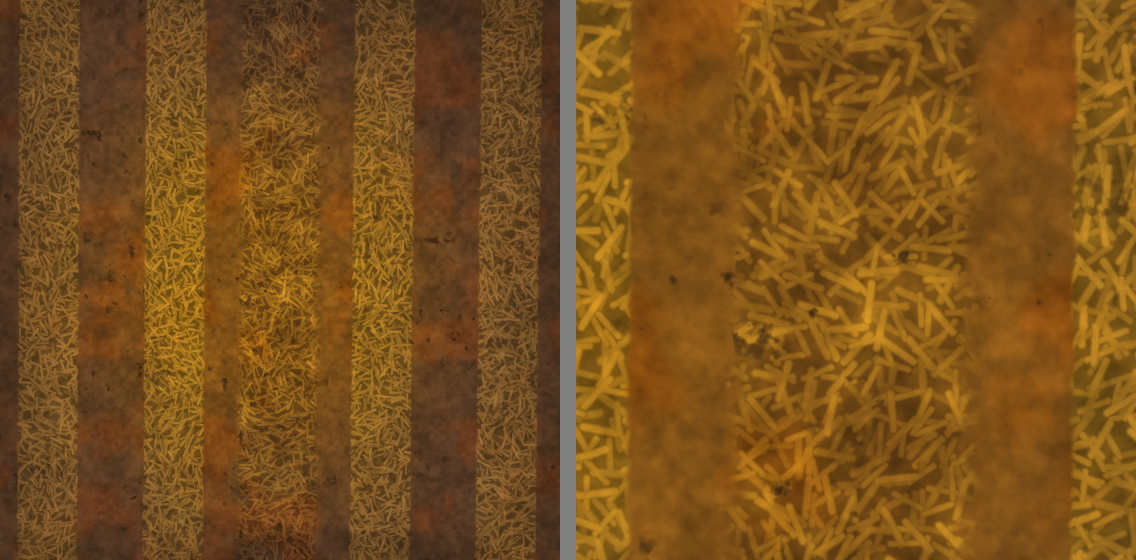
Left, the full canvas; right, a detail of the centre.
A Shadertoy shader for this pattern:

```glsl
// Worn ochre and brown vertical stripes, mirrored about a soft centre band, with matted fibres and a dim border.

const float AXIS = 0.4975;         // mirror line of the stripe layout
const float STRIPE_START = 0.132;  // distance from axis to first light stripe
const float STRIPE_PITCH = 0.2255;
const float STRIPE_WIDTH = 0.107;
const float CENTRE_HALF = 0.069;
const float EDGE_SOFT = 0.0022;
const float LEAN = 0.009;
const float FIBRE_CELLS = 62.0;
const float FIBRE_HALF_LENGTH = 0.68;
const float FIBRE_RADIUS = 0.15;
const vec2 GLOW_CENTRE = vec2(0.46, 0.48);
const vec3 LIGHT_INNER = vec3(0.645, 0.455, 0.105);
const vec3 LIGHT_OUTER = vec3(0.490, 0.342, 0.165);
const vec3 DARK_INNER = vec3(0.510, 0.322, 0.090);
const vec3 DARK_OUTER = vec3(0.345, 0.230, 0.145);
const vec3 RUST = vec3(0.060, 0.000, -0.025);
const vec3 SPECK = vec3(0.200, 0.130, 0.065);

float hash(vec2 p) {
    vec3 q = fract(vec3(p.xyx) * 0.1031);
    q += dot(q, q.yzx + 33.33);
    return fract((q.x + q.y) * q.z);
}

float noise(vec2 p) {
    vec2 i = floor(p), f = fract(p);
    f = f * f * (3.0 - 2.0 * f);
    return mix(mix(hash(i), hash(i + vec2(1, 0)), f.x),
               mix(hash(i + vec2(0, 1)), hash(i + vec2(1, 1)), f.x), f.y);
}

float fbm(vec2 p) {
    float sum = 0.0, amp = 0.53;
    for (int i = 0; i < 4; i++) {
        sum += amp * noise(p);
        p = mat2(1.6, 1.2, -1.2, 1.6) * p + 17.3;
        amp *= 0.5;
    }
    return sum;
}

// Brightest of the short, randomly turned strokes near p
float fibres(vec2 p, float seed) {
    vec2 cell = floor(p);
    float best = 0.0;
    for (int y = -1; y <= 1; y++)
    for (int x = -1; x <= 1; x++) {
        vec2 id = cell + vec2(x, y);
        vec2 key = id + seed;
        vec2 offset = p - id - vec2(hash(key + 3.1), hash(key + 7.7));
        float flow = 5.0 * noise(id * 0.13 + seed);
        float angle = flow + 2.2 * (hash(key + 19.4) - 0.5);
        vec2 dir = vec2(cos(angle), sin(angle));
        float along = clamp(dot(offset, dir), -FIBRE_HALF_LENGTH, FIBRE_HALF_LENGTH);
        float dist = length(offset - dir * along);
        float body = 1.0 - smoothstep(FIBRE_RADIUS * 0.4, FIBRE_RADIUS * 1.5, dist);
        best = max(best, body * (0.5 + 0.5 * hash(key + 41.9)));
    }
    return best;
}

// Coverage of the paired light stripes at distance d from the axis
float stripeMask(float d) {
    float fromStart = mod(d - STRIPE_START + 0.5 * (STRIPE_PITCH - STRIPE_WIDTH), STRIPE_PITCH);
    float fromMiddle = abs(fromStart - 0.5 * STRIPE_PITCH);
    float stripe = 1.0 - smoothstep(-EDGE_SOFT, EDGE_SOFT, fromMiddle - 0.5 * STRIPE_WIDTH);
    return stripe * step(STRIPE_START - 0.02, d);
}

void mainImage(out vec4 fragColor, in vec2 fragCoord) {
    vec2 uv = fragCoord / iResolution.xy;

    // Stripe layout, slightly leaning and ragged
    float x = uv.x - LEAN * (uv.y - 0.5) * (0.5 + uv.x);
    float ragged = noise(uv * 130.0) - 0.5;
    float d = abs(x - AXIS);
    float light = stripeMask(d + 0.0035 * ragged);
    float centre = 1.0 - smoothstep(-0.006, 0.006, d - CENTRE_HALF + 0.014 * ragged);

    // Broad glow and border falloff
    vec2 fromGlow = (uv - GLOW_CENTRE) * vec2(1.05, 1.0);
    float cloud = fbm(uv * 5.0 + 4.0) - 0.5;
    float outer = smoothstep(0.10, 0.52, length(fromGlow) + 0.12 * cloud);
    vec2 rim = min(uv, 1.0 - uv);
    float border = mix(0.86, 1.0, smoothstep(0.0, 0.13, rim.x) * smoothstep(0.0, 0.10, rim.y));
    border *= 1.0 - 0.12 * smoothstep(0.65, 1.0, uv.y) * smoothstep(0.4, 0.9, uv.x);

    // Surface textures
    float blotch = fbm(uv * 32.0) - 0.5;
    float grain = fbm(uv * 105.0 + 50.0) - 0.5;
    float strands = max(fibres(uv * FIBRE_CELLS, 11.0),
                        0.9 * fibres(uv * FIBRE_CELLS * 1.23 + 5.5, 73.0)) - 0.62;

    // Base colours
    vec3 darkColour = mix(DARK_INNER, DARK_OUTER, outer);
    vec3 lightColour = mix(LIGHT_INNER, LIGHT_OUTER, outer);
    float patchy = clamp(0.55 + 1.2 * blotch + 0.7 * strands, 0.0, 1.0);
    float cover = max(light, centre * patchy * mix(0.85, 0.55, outer));
    vec3 colour = mix(darkColour, lightColour, cover);

    // Mottling, rust and fibres
    float fibreAmount = 0.40 * light + 0.24 * centre + 0.04;
    colour *= 1.0 + fibreAmount * strands + (0.42 - 0.20 * light) * blotch + 0.38 * grain;
    float rust = smoothstep(0.48, 0.72, fbm(uv * 13.0 + 31.0));
    colour += RUST * rust * (1.0 - 0.75 * light);

    // Clustered dark specks
    float cluster = smoothstep(0.42, 0.70, fbm(uv * 12.0 + 80.0));
    float speck = smoothstep(0.66, 0.82, fbm(uv * 72.0 + 9.0)) * cluster;
    colour = mix(colour, SPECK, speck * mix(0.85, 0.45, light));

    fragColor = vec4(clamp(colour * border, 0.0, 1.0), 1.0);
}
```
